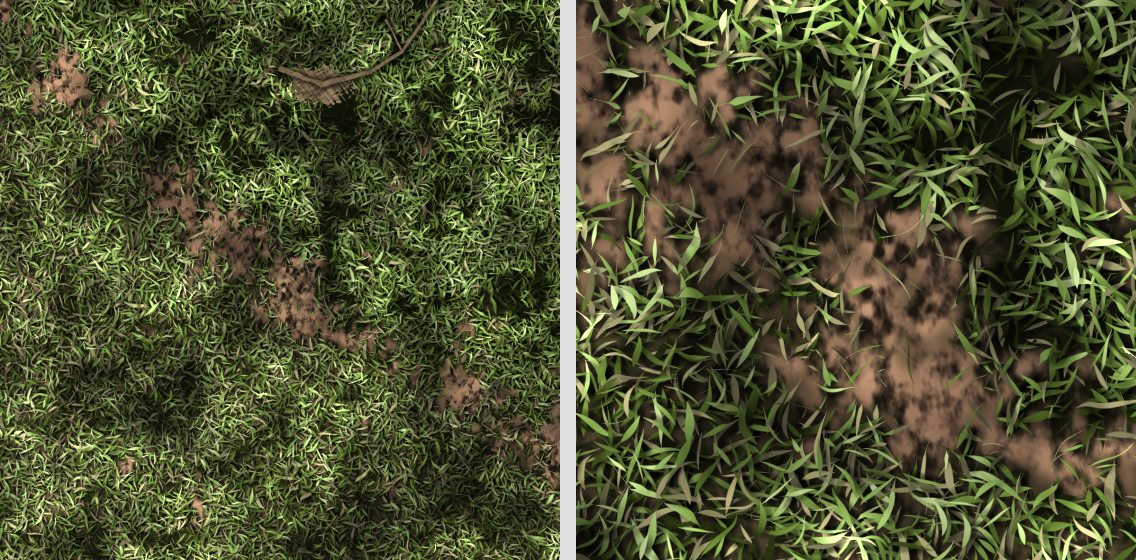
Left, the full canvas; right, a detail of the centre.
Give the GLSL for this texture, as a Shadertoy shader.

```glsl
// Sunlit rough grass seen from above, with a worn band of bare soil and a dry twig.
const int   LAYERS      = 11;     // stacked sheets of blades, bottom to top
const float CELL_SMALL  = 0.014;  // blade spacing, short turf
const float CELL_LARGE  = 0.026;  // blade spacing, long grass
const float BLADE_WIDTH = 0.115;  // half width in cells
const float BLADE_REACH = 0.95;   // squared radius that holds a blade and its shadow
const float BLADE_SPREAD = 3.2;   // range of directions in radians
const float SHADOW      = 0.38;   // darkness cast beside a blade
const float BAND_WIDTH  = 0.075;  // half width of the worn band
const float SUNLIGHT    = 1.2;    // overall gain
const float PATCHINESS  = 1.6;    // strength of broad light and dark tufts

const vec3 HOLLOW = vec3(0.05, 0.06, 0.025);
const vec3 DEEP   = vec3(0.09, 0.12, 0.035);
const vec3 DARK   = vec3(0.20, 0.25, 0.09);
const vec3 MIDDLE = vec3(0.31, 0.40, 0.16);
const vec3 LIGHT  = vec3(0.45, 0.56, 0.28);
const vec3 GLINT  = vec3(0.66, 0.73, 0.49);
const vec3 STRAW  = vec3(0.50, 0.48, 0.34);
const vec3 SOIL   = vec3(0.41, 0.315, 0.245);
const vec3 WOOD   = vec3(0.56, 0.47, 0.35);

float hash(vec2 p) {
    return fract(sin(dot(p, vec2(127.1, 311.7))) * 43758.5453);
}

vec4 hash4(vec2 p) {
    float n = dot(p, vec2(127.1, 311.7));
    return fract(sin(n + vec4(0.0, 1.7, 4.1, 7.3)) * 43758.5453);
}

float noise(vec2 p) {
    vec2 i = floor(p), f = fract(p);
    f = f * f * (3.0 - 2.0 * f);
    return mix(mix(hash(i), hash(i + vec2(1, 0)), f.x),
               mix(hash(i + vec2(0, 1)), hash(i + vec2(1, 1)), f.x), f.y);
}

float fbm(vec2 p) {
    float sum = 0.0, amp = 0.571;
    for (int i = 0; i < 3; i++) {
        sum += amp * noise(p);
        p = mat2(1.6, 1.2, -1.2, 1.6) * p + 7.3;
        amp *= 0.5;
    }
    return sum;
}

// Height above the centre line of the worn band
float aboveBand(vec2 p) {
    float x = p.x - 0.13;
    return p.y - (0.83 - 1.05 * x + 0.4 * x * x);
}

vec3 grassRamp(float t) {
    t = clamp(t, 0.0, 1.0) * 4.0;
    vec3 c = mix(DEEP, DARK, clamp(t, 0.0, 1.0));
    c = mix(c, MIDDLE, clamp(t - 1.0, 0.0, 1.0));
    c = mix(c, LIGHT, clamp(t - 2.0, 0.0, 1.0));
    return mix(c, GLINT, clamp(t - 3.0, 0.0, 1.0));
}

float segment(vec2 p, vec2 a, vec2 b) {
    vec2 d = b - a;
    return length(p - a - d * clamp(dot(p - a, d) / dot(d, d), 0.0, 1.0));
}

float hollows(vec2 p) {
    vec2 centre[3] = vec2[3](vec2(0.92, 0.94), vec2(0.60, 0.79), vec2(0.35, 0.94));
    float sum = 0.0;
    for (int i = 0; i < 3; i++) {
        vec2 d = (p - centre[i]) / 0.05;
        sum += exp(-dot(d, d));
    }
    return sum;
}

void addBlades(inout vec3 col, vec2 p, int layer, float lush, float soil, float hollow, float clump) {
    float height = float(layer) / float(LAYERS - 1);
    float size = fract(float(layer) * 0.618);
    float cell = mix(CELL_SMALL, CELL_LARGE, size);
    float keep = mix(mix(1.0, 0.4, size), 1.0, lush);
    float edge = 0.9 / (iResolution.y * cell);
    vec2 q = p / cell + float(layer) * vec2(17.37, 9.61);
    for (int k = 0; k < 9; k++) {
        vec2 id = floor(q) + vec2(k % 3 - 1, k / 3 - 1);
        vec2 r = q - id - 0.5;
        if (dot(r, r) > 2.2) continue;
        vec4 place = hash4(id);
        r -= (place.xy - 0.5) * 0.7;
        if (dot(r, r) > BLADE_REACH) continue;
        float angle = 1.4 + (place.z - 0.5) * BLADE_SPREAD + (clump - 0.5) * 1.5;
        vec2 dir = vec2(cos(angle), sin(angle));
        float along = dot(r, dir);
        float across = dot(r, vec2(-dir.y, dir.x));
        if (abs(across) > 0.65) continue;
        vec4 look = hash4(id + 53.7);
        across -= (look.x - 0.5) * 0.5 * along * along;
        float t = along / mix(0.4, 0.88, look.y);
        if (abs(t) > 1.0 || look.z > keep) continue;
        float grown = smoothstep(0.0, 0.25, place.w - 0.85 * max(soil, hollow));
        float width = BLADE_WIDTH * mix(0.5, 1.25, look.w * look.w) * (1.0 - t * t) * (1.0 - 0.3 * t) * grown;
        float shade = smoothstep(0.2, 0.0, abs(across + 0.12) - width);
        col *= 1.0 - SHADOW * shade * (1.0 - t * t) * grown;
        // Tone rises toward the top sheets and the blade tips
        float tone = 0.22 + 0.40 * height + 0.65 * (place.x - 0.4) + 0.9 * (clump - 0.5) - 0.4 * hollow;
        vec3 tint = grassRamp(tone + 0.1 * t);
        float dry = step(look.x, mix(0.27, 0.12, lush) + 0.3 * soil);
        tint = mix(tint, STRAW * mix(0.6, 1.25, place.y) * (1.0 - 0.5 * hollow), dry);
        col = mix(col, tint, smoothstep(edge, -edge, abs(across) - width) * step(0.01, grown));
    }
}

void addTwig(inout vec3 col, vec2 p) {
    vec2 bend[5] = vec2[5](vec2(0.50, 0.875), vec2(0.575, 0.85), vec2(0.66, 0.87), vec2(0.72, 0.91), vec2(0.78, 1.0));
    float edge = 0.8 / iResolution.y;
    vec2 w = p + 0.006 * (noise(p * 45.0) - 0.5);
    float d = segment(w, bend[3], vec2(0.69, 0.965)) - 0.002;
    for (int i = 0; i < 4; i++)
        d = min(d, segment(w, bend[i], bend[i + 1]) - 0.0045 + 0.0006 * float(i));
    // Frayed clump of dry fibres at the root
    vec2 c = (p - vec2(0.57, 0.848)) / vec2(0.065, 0.035);
    float fibre = 0.5 * noise(mat2(280, 60, 190, 80) * p) + 0.5 * noise(mat2(90, -140, 0, 300) * p);
    float frayed = smoothstep(0.35, 0.6, fibre + 0.4 - 0.6 * dot(c, c));
    col = mix(col, WOOD * mix(0.2, 1.25, fibre), frayed);
    col *= 1.0 - 0.5 * smoothstep(0.012, 0.0, d);
    col = mix(col, WOOD * mix(0.6, 1.1, fibre), smoothstep(edge, -edge, d));
}

void mainImage(out vec4 fragColor, in vec2 fragCoord) {
    vec2 p = fragCoord / iResolution.y;
    float above = aboveBand(p);
    float lush = smoothstep(-0.03, 0.12, above);
    float band = exp(-above * above / (BAND_WIDTH * BAND_WIDTH));
    float grit = noise(p * vec2(95.0, 60.0));
    float ragged = 1.2 * (fbm(p * vec2(17.0, 12.0)) - 0.5) + 0.4 * (grit - 0.5);
    float soil = smoothstep(0.3, 0.85, 0.2 + 0.42 * band + ragged);
    float clump = fbm(p * 24.0 + 31.0);
    float hollow = hollows(p) * (0.4 + clump) + mix(0.35, 0.7, lush) * smoothstep(0.43, 0.25, clump);
    hollow = min(hollow, 1.0);

    // Crumbly ground below the grass
    float crumb = 0.3 * grit + 0.7 * fbm(p * vec2(150.0, 110.0));
    vec3 earth = SOIL * mix(0.2, 1.25, smoothstep(0.25, 0.65, crumb));
    vec3 col = mix(HOLLOW, earth, max(soil, 0.4 * (1.0 - lush)) * (1.0 - hollow));

    for (int i = 0; i < LAYERS; i++)
        addBlades(col, p, i, lush, soil, hollow, clump);
    // Tufts catch or lose the sun
    col *= SUNLIGHT * (1.0 + PATCHINESS * (fbm(p * 12.0 + 5.0) - 0.5));
    if (p.y > 0.78) addTwig(col, p);
    fragColor = vec4(col, 1.0);
}
```
